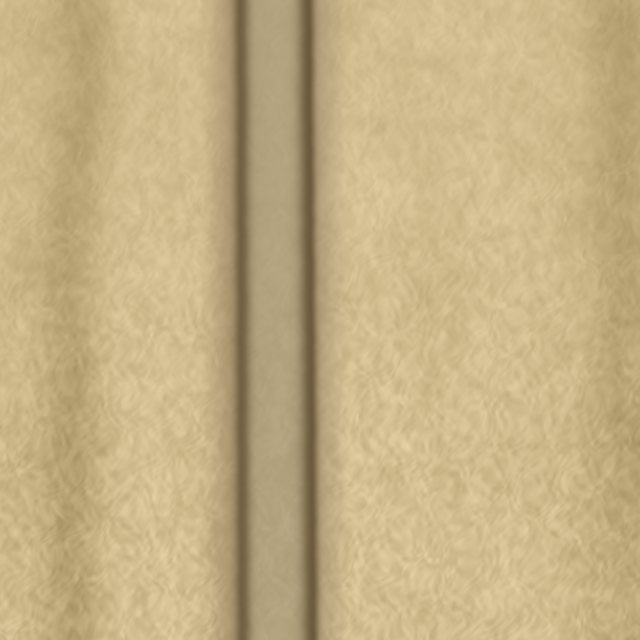
Reproduce this texture procedurally as a Shadertoy shader.

```glsl
float hash(vec2 p) {
    vec3 q = fract(vec3(p.xyx) * 0.1031);
    q += dot(q, q.yzx + 33.33);
    return fract((q.x + q.y) * q.z);
}

float valueNoise(vec2 p) {
    vec2 cell = floor(p);
    vec2 f = fract(p);
    f = f * f * (3.0 - 2.0 * f);
    float low = mix(hash(cell), hash(cell + vec2(1, 0)), f.x);
    float high = mix(hash(cell + vec2(0, 1)), hash(cell + vec2(1, 1)), f.x);
    return mix(low, high, f.y);
}

// Layered noise centred on zero
float fbm(vec2 p) {
    float sum = 0.0;
    float weight = 0.5;
    for (int i = 0; i < 4; i++) {
        sum += weight * (valueNoise(p) - 0.5);
        p = mat2(1.6, 1.2, -1.2, 1.6) * p + 17.3;
        weight *= 0.55;
    }
    return sum;
}

// Soft bell around a centre
float bell(float x, float centre, float width) {
    float d = (x - centre) / width;
    return exp(-d * d);
}

// Bell with a different width on each side
float crease(float x, float centre, float leftWidth, float rightWidth) {
    return bell(x, centre, x < centre ? leftWidth : rightWidth);
}

// Short slanted fibres
float fibres(vec2 p) {
    vec2 warp = vec2(valueNoise(p * 28.0), valueNoise(p * 28.0 + 41.0)) - 0.5;
    vec2 q = p + warp * 0.018;
    float leaning = valueNoise(vec2(q.x + 0.35 * q.y, q.y) * vec2(135, 72));
    float crossing = valueNoise(vec2(q.x - 0.45 * q.y, q.y) * vec2(165, 95) + 63.0);
    return leaning + crossing - 1.0;
}

// Broad shadows of the folds, as a loss of brightness
float foldShade(vec2 p) {
    float wobble = 0.025 * fbm(vec2(2.0, p.y * 5.0));
    float centre = 0.108 + 0.035 * smoothstep(0.6, 1.0, p.y) + wobble;
    float shade = 0.085 * bell(p.x, centre, 0.042);
    shade += 0.035 * bell(p.x, 0.07, 0.09);
    float edge = 0.985 - 0.015 * p.y;
    shade += (0.065 + 0.03 * p.y) * bell(p.x, edge, 0.055);
    shade += 0.025 * bell(p.x, 0.69, 0.07) * bell(p.y, 0.52, 0.16);
    return shade + 0.02 * bell(p.x, 0.95, 0.13);
}

void mainImage(out vec4 fragColor, in vec2 fragCoord) {
    vec2 p = fragCoord / iResolution.xy;

    // Seam positions drift gently with height
    float ripple = 0.003 * fbm(vec2(7.0, p.y * 24.0));
    float leftSeam = 0.379 - 0.003 * p.y + ripple;
    float rightSeam = 0.489 - 0.007 * p.y - ripple;

    // Cloth base with folds
    vec3 cloth = vec3(0.825, 0.745, 0.565);
    vec3 color = cloth - foldShade(p) * vec3(1.0, 1.02, 1.08);

    // Greyed cloth turning into the seams
    float leftTurn = smoothstep(0.305, 0.37, p.x) * step(p.x, leftSeam);
    float rightTurn = (1.0 - smoothstep(0.49, 0.555, p.x)) * step(rightSeam, p.x);
    color = mix(color, vec3(0.63, 0.55, 0.41), leftTurn * 0.8);
    color = mix(color, vec3(0.69, 0.61, 0.475), rightTurn * 0.9);

    // Flat strip between the seams
    float strip = smoothstep(leftSeam - 0.006, leftSeam + 0.006, p.x)
                * (1.0 - smoothstep(rightSeam - 0.006, rightSeam + 0.006, p.x));
    vec3 stripColor = vec3(0.69, 0.625, 0.485);
    stripColor += 0.015 * bell(p.x, 0.435, 0.03);
    color = mix(color, stripColor, strip);

    // Mottling and nap, softer on the strip and towards the top
    float nap = mix(0.065, 0.032, smoothstep(0.1, 0.95, p.y));
    float onCloth = 1.0 - 0.65 * max(strip, max(leftTurn, rightTurn));
    float clouds = fbm(p * vec2(9, 7) + 3.0);
    float mottling = fbm(p * vec2(42, 30) + 11.0);
    float tone = 0.045 * clouds + 0.06 * mottling + nap * fibres(p);
    color += tone * onCloth * vec3(1.0, 1.0, 1.05);

    // Dark seam grooves
    float leftGroove = crease(p.x, leftSeam, 0.011, 0.013);
    float rightGroove = crease(p.x, rightSeam, 0.016, 0.0095);
    vec3 grooveColor = vec3(0.41, 0.34, 0.225);
    color = mix(color, grooveColor, 0.87 * leftGroove);
    color = mix(color, grooveColor, 0.95 * rightGroove);

    fragColor = vec4(clamp(color, 0.0, 1.0), 1.0);
}
```
